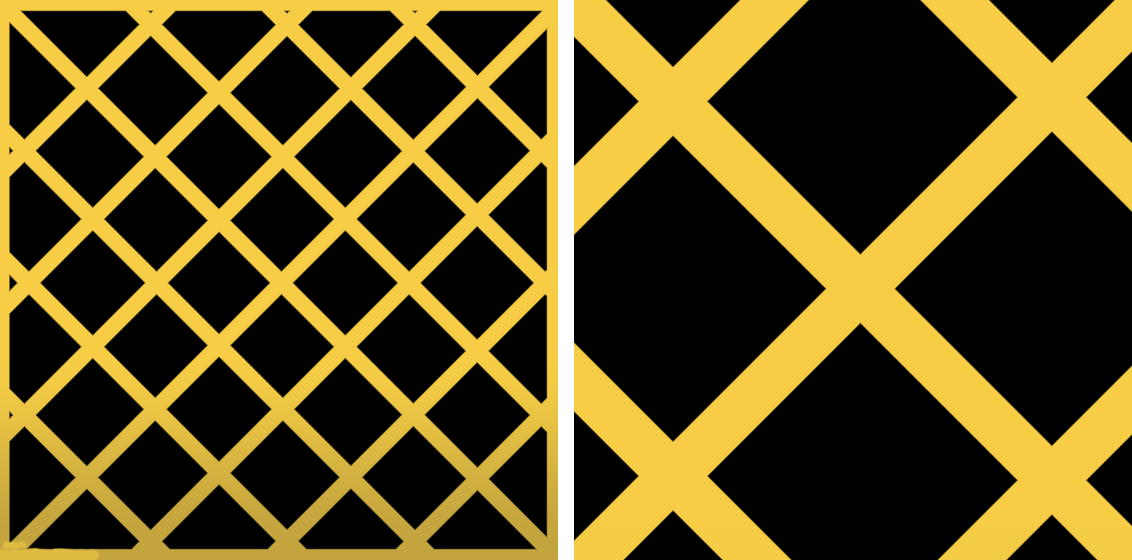
Left: the whole. Right: its middle third, enlarged.
Give the GLSL for this pattern, as a Shadertoy shader.

```glsl
#define BRIGHT vec3(0.965, 0.805, 0.270)
#define SHADED vec3(0.765, 0.645, 0.242)
#define SMEAR vec3(0.880, 0.735, 0.260)
#define LATTICE_CENTER vec2(0.9974, 0.0078)
#define BAR_HALF_WIDTH 0.0145
#define FRAME_MIN vec2(0.0170, 0.0195)
#define FRAME_MAX vec2(0.9766, 0.9805)
#define SHADE_START 0.375
#define SHADE_END 0.020
#define SMEAR_ROUGHNESS 0.006

// Uneven positions of the seven bars, shared by both diagonals
const float barOffsets[7] = float[7](-0.695, -0.451, -0.223, 0.0, 0.228, 0.471, 0.700);

float hash(vec2 p) {
    vec3 q = fract(p.xyx * 0.1031);
    q += dot(q, q.yzx + 33.33);
    return fract((q.x + q.y) * q.z);
}

float noise(vec2 p) {
    vec2 i = floor(p), f = fract(p);
    f = f * f * (3.0 - 2.0 * f);
    return mix(mix(hash(i), hash(i + vec2(1, 0)), f.x),
               mix(hash(i + vec2(0, 1)), hash(i + vec2(1, 1)), f.x), f.y);
}

// Signed distance to the crossed bars
float lattice(vec2 p) {
    vec2 diagonal = vec2(p.x + p.y, p.x - p.y) - LATTICE_CENTER;
    float d = 1.0;
    for (int i = 0; i < 7; i++) {
        vec2 gap = abs(diagonal - barOffsets[i]);
        d = min(d, min(gap.x, gap.y));
    }
    return d * inversesqrt(2.0) - BAR_HALF_WIDTH;
}

// Signed distance to the border, negative inside its material
float frame(vec2 p) {
    vec2 inset = min(p - FRAME_MIN, FRAME_MAX - p);
    return min(inset.x, inset.y);
}

float capsule(vec2 p, vec2 a, vec2 b, float radius) {
    vec2 ab = b - a;
    float t = clamp(dot(p - a, ab) / dot(ab, ab), 0.0, 1.0);
    return length(p - a - ab * t) - radius;
}

// Ragged paint smear in the lower left corner
float smear(vec2 p) {
    float d = min(capsule(p, vec2(0.0, 0.009), vec2(0.164, 0.007), 0.012),
                  capsule(p, vec2(0.012, 0.024), vec2(0.042, 0.027), 0.007));
    return d + SMEAR_ROUGHNESS * (noise(p * 110.0) - 0.5);
}

void mainImage(out vec4 fragColor, in vec2 fragCoord) {
    vec2 p = fragCoord / iResolution.y;
    float soft = 1.0 / iResolution.y;

    // Yellow paint, dimming toward the bottom
    float shade = 1.0 - smoothstep(SHADE_END, SHADE_START, p.y);
    vec3 paint = mix(BRIGHT, SHADED, shade);

    // Bars and border over black
    float d = min(lattice(p), frame(p));
    vec3 color = paint * (1.0 - smoothstep(-soft, soft, d));

    // Smear with a blurred edge
    float coverage = 1.0 - smoothstep(-0.003, 0.003, smear(p));
    color = mix(color, SMEAR, coverage);

    fragColor = vec4(color, 1.0);
}
```
